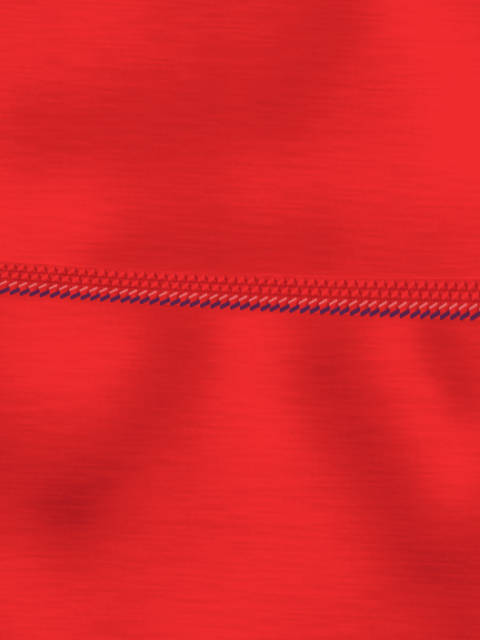
This texture is drawn by a WebGL 2 fragment shader. Its source:

```glsl
#version 300 es
precision highp float;
uniform vec2 u_resolution;
out vec4 outColor;

const vec3 DEEP = vec3(0.69, 0.10, 0.125);
const vec3 CRIMSON = vec3(0.80, 0.13, 0.14);
const vec3 SCARLET = vec3(0.94, 0.17, 0.18);
const vec3 NAVY = vec3(0.30, 0.13, 0.30);
const vec3 PINK = vec3(0.90, 0.50, 0.50);

float hash(vec2 p) {
  return fract(sin(dot(p, vec2(127.1, 311.7))) * 43758.5453);
}

float noise(vec2 p) {
  vec2 i = floor(p), f = fract(p);
  f = f * f * (3.0 - 2.0 * f);
  return mix(mix(hash(i), hash(i + vec2(1, 0)), f.x),
             mix(hash(i + vec2(0, 1)), hash(i + vec2(1, 1)), f.x), f.y);
}

float segment(vec2 p, vec2 a, vec2 b) {
  vec2 d = b - a;
  return length(p - a - d * clamp(dot(p - a, d) / dot(d, d), 0.0, 1.0));
}

// Soft ridge or valley running from a to b
float fold(vec2 p, vec2 a, vec2 b, float width) {
  float d = segment(p, a, b) / width;
  return exp(-d * d);
}

float upperLight(vec2 p) {
  float l = 0.66;
  l += 0.26 * fold(p, vec2(0.0, 0.67), vec2(0.16, 0.66), 0.09);
  l += 0.28 * fold(p, vec2(0.86, 0.98), vec2(0.98, 0.84), 0.13);
  l += 0.16 * fold(p, vec2(0.0, 0.92), vec2(0.2, 0.97), 0.12);
  l += 0.14 * fold(p, vec2(0.55, 0.72), vec2(1.0, 0.74), 0.08);
  l -= 0.24 * fold(p, vec2(0.72, 1.0), vec2(0.58, 0.84), 0.09);
  l -= 0.20 * fold(p, vec2(0.08, 0.79), vec2(0.42, 0.83), 0.09);
  l -= 0.20 * fold(p, vec2(0.22, 0.60), vec2(0.65, 0.62), 0.07);
  return l;
}

float lowerLight(vec2 p) {
  float l = 0.64;
  l += 0.26 * fold(p, vec2(0.08, 0.46), vec2(0.22, 0.43), 0.10);
  l += 0.28 * fold(p, vec2(0.52, 0.46), vec2(0.55, 0.34), 0.11);
  l += 0.26 * fold(p, vec2(0.82, 0.45), vec2(0.95, 0.26), 0.09);
  l += 0.20 * fold(p, vec2(0.42, 0.0), vec2(0.62, 0.12), 0.13);
  l += 0.18 * fold(p, vec2(0.02, 0.08), vec2(0.1, 0.0), 0.12);
  l -= 0.36 * fold(p, vec2(0.38, 0.45), vec2(0.16, 0.20), 0.08);
  l -= 0.38 * fold(p, vec2(0.68, 0.42), vec2(0.88, 0.13), 0.085);
  l -= 0.34 * fold(p, vec2(0.91, 0.47), vec2(0.96, 0.39), 0.045);
  l -= 0.28 * fold(p, vec2(0.0, 0.25), vec2(0.08, 0.22), 0.09);
  l -= 0.28 * fold(p, vec2(1.0, 0.14), vec2(0.97, 0.0), 0.08);
  return l;
}

vec3 clothColor(float light) {
  vec3 dark = mix(DEEP, CRIMSON, smoothstep(0.0, 0.45, light));
  return mix(dark, SCARLET, smoothstep(0.35, 1.0, light));
}

// Fine ribs that follow the tilt of the cloth
float weave(vec2 p) {
  float y = p.y + 0.03 * p.x;
  return noise(vec2(p.x * 18.0, y * 240.0)) + 0.5 * noise(p * vec2(190.0, 250.0)) - 0.75;
}

// Repeated slanted thread; cell.x counts stitches, cell.y is the offset from the row
float stitch(vec2 cell, float halfHeight, float slant, float radius, float soft) {
  float mask = 0.0;
  for (int i = -1; i <= 1; i++) {
    float id = floor(cell.x) + float(i);
    float jitter = 0.12 * (hash(vec2(id, 7.0)) - 0.5);
    vec2 q = vec2(cell.x - id - 0.5 - jitter, cell.y);
    vec2 tip = vec2(slant, halfHeight);
    float d = segment(q, -tip, tip);
    mask = max(mask, 1.0 - smoothstep(radius - soft, radius + soft, d));
  }
  return mask;
}

void main() {
  vec2 uv = gl_FragCoord.xy / u_resolution;
  float pixel = 1.0 / u_resolution.y;

  // Seam edges and position across the band
  float top = 0.592 - uv.x * (0.056 - 0.028 * uv.x);
  float bottom = 0.542 - uv.x * (0.058 - 0.016 * uv.x);
  float t = (uv.y - bottom) / (top - bottom);
  float band = smoothstep(bottom - pixel, bottom + pixel, uv.y)
             * (1.0 - smoothstep(top - pixel, top + pixel, uv.y));

  // Cloth on both sides
  float side = smoothstep(-0.1, 0.6, t);
  float light = mix(lowerLight(uv), upperLight(uv), side);
  light += 0.16 * weave(uv) + 0.08 * (noise(uv * vec2(5.0, 9.0)) - 0.5);
  light -= 0.22 * exp(-abs(uv.y - bottom) / 0.006);
  light += 0.22 * exp(-abs(uv.y - top) / 0.0035);
  vec3 color = clothColor(light);

  // Raised band with dark gaps between its thread rows
  float count = uv.x * 48.0;
  float soft = 48.0 * pixel;
  float gaps = exp(-pow((t - 0.72) / 0.06, 2.0)) + exp(-pow((t - 0.46) / 0.06, 2.0));
  float bandLight = 0.62 - 0.45 * gaps + 0.25 * (noise(vec2(count * 2.0, t * 8.0)) - 0.5);
  color = mix(color, clothColor(bandLight), band);

  // Red loops in two rows
  for (int row = 0; row < 2; row++) {
    float r = float(row);
    vec2 cell = vec2(count + 0.4 * r, (t - 0.59 - 0.25 * r) * 2.4);
    float hole = stitch(cell + vec2(0.5, 0.0), 0.12, -0.15, 0.13, soft);
    float loop = stitch(cell, 0.13, 0.25, 0.13, soft);
    color = mix(color, DEEP * 0.85, 0.65 * hole * band);
    color = mix(color, SCARLET, 0.8 * loop * band);
  }

  // Pale and navy threads along the lower edge
  vec2 pale = vec2(count + 0.2, (t - 0.32) * 2.4);
  vec2 blue = vec2(count, (t - 0.09) * 2.4);
  color = mix(color, DEEP * 0.9, 0.5 * stitch(pale + vec2(0.4, 0.1), 0.14, 0.2, 0.14, soft));
  color = mix(color, PINK, 0.75 * stitch(pale, 0.13, 0.33, 0.08, soft));
  color = mix(color, NAVY, 0.88 * stitch(blue, 0.14, 0.36, 0.15, soft));

  outColor = vec4(color, 1.0);
}
```
